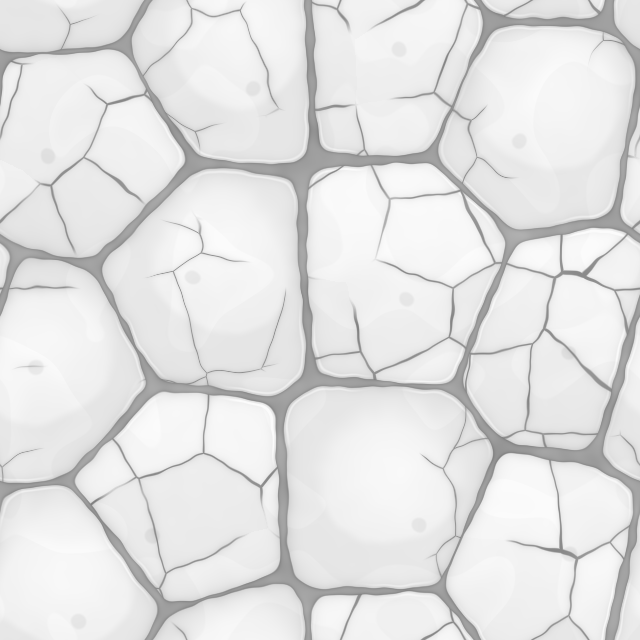
A WebGL 2 fragment shader for this texture map:

```glsl
#version 300 es
precision highp float;
// Seamless cracked pale stone: twelve irregular hexagonal slabs (4 across, 3 down)
// from a wrapped Voronoi diagram with grey grout. Half the slabs are split into
// shards by a finer Voronoi layer; the others carry a pale disc and stray cracks.
uniform vec2 u_resolution;
out vec4 fragColor;

vec2 hash2(vec2 c) {
    c = vec2(dot(c, vec2(127.1, 311.7)), dot(c, vec2(269.5, 183.3)));
    return fract(sin(c) * 43758.5);
}

// Gradient noise that repeats after "period" lattice steps
float noise(vec2 p, float period) {
    p *= period;
    vec2 i = floor(p), f = p - i;
    vec2 u = f * f * f * (f * (f * 6.0 - 15.0) + 10.0);
    vec4 n;
    for (int k = 0; k < 4; k++) {
        vec2 o = vec2(k % 2, k / 2);
        n[k] = dot(hash2(mod(i + o, period)) * 2.0 - 1.0, f - o);
    }
    return 1.4 * mix(mix(n.x, n.y, u.x), mix(n.z, n.w, u.x), u.y);
}

vec2 noise2(vec2 p, float period) {
    return vec2(noise(p, period), noise(p + vec2(0.37, 0.61), period));
}

// Slab centre: each row has its own start and pitch, each column its own drop
vec2 slabCentre(int k) {
    int col = k % 4, row = k / 4;
    vec3 start = vec3(0.124, 0.052, 0.091), pitch = vec3(0.241, 0.283, 0.254);
    vec4 drop = vec4(0.228, 0.082, 0.072, 0.182);
    float squeeze = (col == 1 && row == 2) ? 0.06 : 0.0;
    return vec2(start[row] + pitch[row] * float(col) - squeeze,
                drop[col] + 0.352 * float(row));
}

vec2 wrapped(vec2 d) { return d - round(d); }

// Distance to the nearest fracture of an n by n jittered Voronoi grid
float fracture(vec2 p, float n, out vec2 shardId) {
    p *= n;
    vec2 cell = floor(p), f = p - cell, home = vec2(9.0);
    for (int k = 0; k < 9; k++) {
        vec2 o = vec2(k % 3 - 1, k / 3 - 1), id = mod(cell + o, n);
        vec2 d = o + 0.1 + 0.8 * hash2(id) - f;
        if (dot(d, d) < dot(home, home)) { home = d; shardId = id; }
    }
    float edge = 9.0;
    for (int k = 0; k < 25; k++) {
        vec2 o = vec2(k % 5 - 2, k / 5 - 2);
        vec2 d = o + 0.1 + 0.8 * hash2(mod(cell + o, n)) - f, gap = d - home;
        if (dot(gap, gap) > 1e-4) edge = min(edge, dot(0.5 * (home + d), normalize(gap)));
    }
    return edge / n;
}

void main() {
    vec2 p = gl_FragCoord.xy / u_resolution;
    p.y = 1.0 - p.y;
    float aa = 0.8 / min(u_resolution.x, u_resolution.y);
    vec2 q = p + 0.005 * noise2(p, 9.0) + 0.0022 * noise2(p, 38.0);

    // Nearest slab, then a rounded distance to its border
    vec2 home = vec2(9.0);
    int slab = 0;
    for (int k = 0; k < 12; k++) {
        vec2 d = wrapped(slabCentre(k) - q);
        if (dot(d, d) < dot(home, home)) { home = d; slab = k; }
    }
    float sum = 0.0;
    for (int k = 0; k < 12; k++) {
        if (k == slab) continue;
        vec2 d = wrapped(slabCentre(k) - q);
        sum += exp(-110.0 * dot(0.5 * (home + d), normalize(d - home)));
    }
    float groutWidth = 0.0055 + 0.005 * noise(p, 5.0) + 0.004 * noise(p, 23.0);
    float edge = -log(sum) / 110.0 - max(groutWidth, 0.0014);

    // Alternating slabs are shattered
    int col = slab % 4, row = slab / 4;
    bool broken = (row == 1 ? col / 2 : col + row / 2 + 1) % 2 == 1;
    vec2 local = -home, shardId;
    float wander = broken ? 0.008 : 0.03;
    float crack = fracture(p + wander * noise2(p, 11.0) + 0.003 * noise2(p, 41.0), 7.0, shardId);
    float crackMask = broken ? smoothstep(-0.4, -0.2, noise(p, 6.0))
                             : smoothstep(0.06, 0.2, noise(p + 0.2, 5.0));

    // Stone body: veiled flakes, pale disc or shard tones
    float veil = noise(p + 0.03 * noise2(p, 7.0), 8.0);
    float flakes = 0.016 * smoothstep(0.08, 0.11, veil) * smoothstep(0.6, 0.1, veil)
                 + 0.012 * noise(p, 4.0) + 0.005 * noise(p, 31.0);
    vec2 fromDisc = local - vec2(0.012, -0.04);
    float discEdge = length(fromDisc) - 0.122 - 0.018 * noise(p, 7.0);
    float softness = mix(0.05, 0.012, smoothstep(-0.06, 0.08, fromDisc.y));
    float disc = 1.0 - smoothstep(-softness, 0.004, discEdge);
    float stone = 0.905 + 0.035 * disc + 0.03 * smoothstep(0.13, 0.0, length(fromDisc));
    if (broken) stone = 0.94 - 0.16 * local.y + 0.04 * (hash2(shardId).x - 0.5);
    stone += flakes;

    // Bevel shade, bright rim and one faint round stain per slab
    stone -= 0.09 * exp(-max(edge, 0.0) / 0.007);
    stone += 0.07 * smoothstep(0.003, 0.0, abs(edge - 0.0045)) * smoothstep(-0.1, 0.3, noise(p, 6.0));
    vec2 stainAt = 0.12 * (hash2(vec2(slab, 3)) - 0.5);
    float stain = length(local - stainAt) - 0.011;
    stone -= 0.05 * smoothstep(0.003, -0.002, stain);

    // Fine cracks with a soft grey halo
    float crackWidth = broken ? 0.0012 + 0.003 * max(noise(p, 13.0), 0.0) : 0.0008;
    stone -= crackMask * 0.09 * exp(-crack / 0.004);
    float line = crackMask * smoothstep(aa, -aa, crack - crackWidth);
    stone = mix(stone, 0.53 + 0.08 * noise(p, 17.0), 0.9 * line);

    // Grout with a darker contour along the stone
    float grout = 0.63 + 0.06 * noise(p, 12.0) + 0.03 * noise(p, 37.0);
    grout -= 0.13 * exp(-abs(edge) / 0.0018);
    float tone = mix(grout, stone, smoothstep(-aa, aa, edge));
    fragColor = vec4(vec3(clamp(tone, 0.0, 0.985)), 1.0);
}
```
